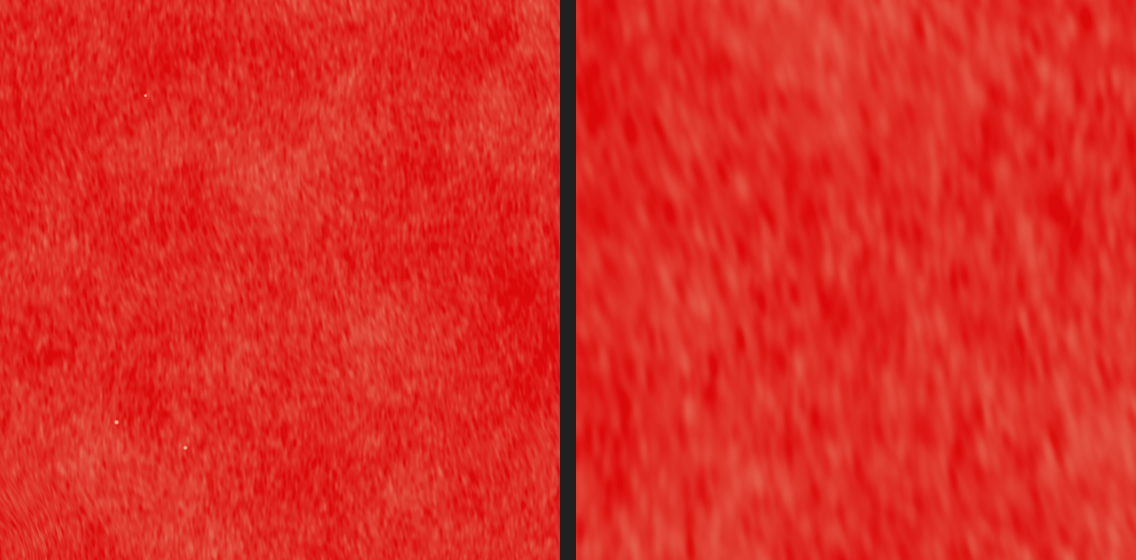
Left: the whole. Right: its middle third, enlarged.
A WebGL 1 fragment shader for this texture:

```glsl
precision highp float;
// Red plush: short, nearly upright fibres over soft light and dark patches.

uniform vec2 u_resolution;

const vec3 DEEP_RED = vec3(0.86, 0.04, 0.04);
const vec3 PALE_RED = vec3(0.89, 0.34, 0.27);
const vec3 LINT = vec3(0.96, 0.80, 0.66);

vec3 hash3(vec2 cell) {
  vec3 q = fract(vec3(cell.xyx) * vec3(0.1031, 0.1030, 0.0973));
  q += dot(q, q.yxz + 33.33);
  return fract((q.xxy + q.yzz) * q.zyx);
}

// Cellular noise: one soft spot of random sign and place per cell.
float spotNoise(vec2 p, float seed) {
  vec2 cell = floor(p);
  vec2 local = p - cell;
  float sum = 0.0;
  for (int y = -1; y <= 1; y++) {
    for (int x = -1; x <= 1; x++) {
      vec2 offset = vec2(float(x), float(y));
      vec3 spot = hash3(cell + offset + seed);
      vec2 d = offset + spot.xy - local;
      float falloff = max(1.0 - dot(d, d), 0.0);
      sum += (2.0 * spot.z - 1.0) * falloff * falloff;
    }
  }
  return sum;
}

// Patches of brushed pile, layered from broad to small, with ragged edges.
float patches(vec2 p) {
  vec2 ragged = vec2(spotNoise(p * 24.0, 307.0), spotNoise(p * 24.0, 353.0));
  vec2 q = p + 0.012 * sin(p.yx * 23.0 + vec2(0.4, 2.1)) + 0.012 * ragged;
  return spotNoise(q * 4.7, 17.0)
       + 0.75 * spotNoise(q * 9.5, 41.0)
       + 0.48 * spotNoise(q * 20.0, 83.0)
       + 0.30 * spotNoise(q * 42.0, 157.0);
}

// Broad light bands that fade towards the left and the bottom.
float sheen(vec2 p) {
  float bands = sin(12.0 * p.x - 4.5 + 0.8 * sin(5.0 * p.y));
  return mix(-1.0, bands, smoothstep(0.0, 0.4, p.x)) * p.y;
}

// Bends the pile: a slight lean, slow waves and a swirl in one corner.
vec2 comb(vec2 p) {
  float lean = 0.12 * p.y;
  float waves = 0.007 * sin(9.0 * p.y + 4.0 * p.x)
              + 0.004 * sin(19.0 * p.y - 11.0 * p.x);
  vec2 d = p - vec2(0.0, 0.02);
  float swirl = -0.06 * exp(-90.0 * dot(d, d));
  return p + vec2(lean + waves + swirl, 0.0);
}

// Short thin spots form the fibres, finest ones strongest.
float fibres(vec2 p) {
  vec2 q = comb(p);
  return 0.30 * spotNoise(q * vec2(210.0, 76.0), 129.0)
       + 0.18 * spotNoise(q * vec2(128.0, 46.0), 211.0);
}

// A few tiny flecks of lint.
float lint(vec2 p, float blur) {
  float cover = 0.0;
  for (int i = 0; i < 3; i++) {
    vec3 fleck = hash3(vec2(float(i) * 7.0 + 3.0, 59.0));
    float radius = mix(0.002, 0.005, fleck.z);
    float dist = length(p - mix(vec2(0.1), vec2(0.9), fleck.xy));
    cover = max(cover, 1.0 - smoothstep(radius - blur, radius + blur, dist));
  }
  return cover;
}

void main() {
  float side = min(u_resolution.x, u_resolution.y);
  vec2 p = gl_FragCoord.xy / side;

  float tone = 0.40 + 0.22 * patches(p) + 0.08 * sheen(p) + fibres(p);
  vec3 color = mix(DEEP_RED, PALE_RED, clamp(tone, 0.0, 1.15));
  color = mix(color, LINT, 0.8 * lint(p, 1.0 / side));

  gl_FragColor = vec4(color, 1.0);
}
```
